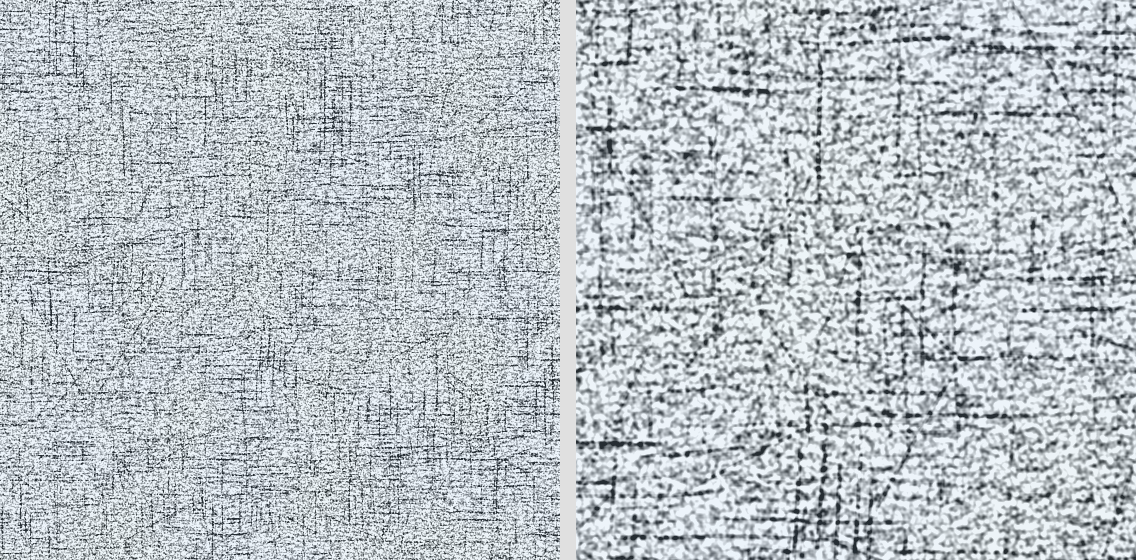
Left, the full canvas; right, a detail of the centre.
Write a Shadertoy shader that draws this texture.

```glsl
// Pale woven paper: thin dark threads run across and down a speckled ground,
// with slanted scratches over them. Lanes cut into random pieces make the
// threads, gradient noise makes the grain, and a loop over cells the scratches.

vec2 hash2(vec2 cell) {
    vec3 q = fract(cell.xyx * vec3(0.1031, 0.1030, 0.0973));
    q += dot(q, q.yzx + 33.33);
    return fract((q.xx + q.yz) * q.zy);
}

float cornerSlope(vec2 cell, vec2 offset) {
    float angle = 6.2832 * hash2(cell).x;
    return dot(vec2(cos(angle), sin(angle)), offset);
}

float gradientNoise(vec2 p) {
    vec2 i = floor(p), f = p - i;
    vec2 u = f * f * f * (f * (f * 6.0 - 15.0) + 10.0);
    vec2 e = vec2(1.0, 0.0);
    float low = mix(cornerSlope(i, f), cornerSlope(i + e, f - e), u.x);
    float high = mix(cornerSlope(i + e.yx, f - e.yx), cornerSlope(i + 1.0, f - 1.0), u.x);
    return mix(low, high, u.y);
}

vec2 rotate(vec2 p, float angle) {
    float c = cos(angle), s = sin(angle);
    return vec2(c * p.x - s * p.y, s * p.x + c * p.y);
}

// Thin threads along y: each lane is cut into pieces of random place and strength
float threads(vec2 p, float lanes, float pieces) {
    float lane = floor(p.x * lanes);
    float run = p.y * pieces + 7.0 * hash2(vec2(lane, lanes)).x;
    float piece = floor(run), along = run - piece;
    vec2 look = hash2(vec2(lane + 19.0, piece + lanes));
    vec2 more = hash2(vec2(lane + 57.0, piece + 3.0 * lanes));
    float middle = mix(0.25, 0.75, look.x) + 0.4 * (look.y - 0.5) * (along - 0.5);
    float side = abs(fract(p.x * lanes) - middle) / lanes;
    float line = 1.0 - smoothstep(0.0004, 0.0020, side);
    float end = mix(0.4, 1.0, more.x);
    float ends = smoothstep(0.0, 0.1, along) * (1.0 - smoothstep(end - 0.15, end, along));
    return line * ends * more.y * more.y;
}

// One slightly bowed, tapering scratch per cell, gathered from the neighbours
float scratches(vec2 p, float cells) {
    vec2 home = floor(p * cells);
    float ink = 0.0;
    for (int y = -1; y <= 1; y++) {
        for (int x = -1; x <= 1; x++) {
            vec2 cell = home + vec2(x, y);
            vec2 place = hash2(cell + 71.0), look = hash2(cell + 133.0);
            vec2 d = rotate(p - (cell + place) / cells, 3.1416 * look.x);
            float along = d.x * cells / mix(0.4, 0.95, look.y);
            float bow = (place.x - 0.5) * 0.14 * along * along / cells;
            float line = 1.0 - smoothstep(0.0004, 0.0019, abs(d.y - bow));
            float taper = 1.0 - smoothstep(0.5, 1.0, abs(along));
            ink = max(ink, line * taper * mix(0.25, 1.0, place.y));
        }
    }
    return ink;
}

void mainImage(out vec4 fragColor, in vec2 fragCoord) {
    vec2 p = fragCoord / min(iResolution.x, iResolution.y);

    // Broad patches: clear weave in some places, dense grain in others
    float patches = gradientNoise(p * 4.3 + 5.7) + 0.5 * gradientNoise(p * 10.0 + 31.0);
    float woven = smoothstep(-0.4, 0.4, patches);
    float upright = smoothstep(-0.35, 0.4, gradientNoise(p * 5.5 + 47.0) + 0.3 * patches);

    // Threads wander a little from straight
    vec2 wander = vec2(gradientNoise(p * vec2(6.0, 11.0) + 17.0),
                       gradientNoise(p * vec2(11.0, 6.0) + 83.0));
    vec2 q = p + 0.005 * wander;

    // Fine speckle and short dashes
    float grain = 2.5 * gradientNoise(rotate(p, 0.6) * 265.0 + 300.0)
                + 2.4 * gradientNoise(rotate(p, 1.1) * 350.0 + 700.0);
    float dashes = gradientNoise(q * vec2(95.0, 235.0) + 11.0);
    float streaks = smoothstep(0.1, 0.45, gradientNoise(q * vec2(24.0, 220.0) + 53.0));

    // Long threads both ways, then scratches in three sizes
    float across = threads(q.yx, 125.0, 7.0) + threads(q.yx + 0.37, 83.0, 5.0);
    float down = threads(q, 97.0, 9.0) + threads(q + 0.61, 61.0, 6.0);
    float scratch = max(scratches(p, 5.0), max(scratches(p + 3.3, 8.0), scratches(p + 6.1, 12.0)));

    // Grain roughens the strokes; the even terms hold the patches at one brightness
    float broken = clamp(0.95 + 0.35 * grain, 0.5, 1.4);
    float ink = grain * mix(0.98, 0.74, woven) + 2.2 * dashes - 0.23;
    ink += broken * streaks * mix(0.7, 1.2, woven) - 0.05 * woven;
    ink += broken * across * mix(0.8, 2.4, woven) - 0.05 * woven;
    ink += broken * down * mix(0.8, 2.6, upright) - 0.08 * upright;
    ink += broken * scratch * 1.4;

    // Ink darkens the paper; the ground is a touch bluer where the weave is clear
    float tone = clamp(0.785 - 0.225 * ink, 0.17, 0.955);
    vec3 tint = mix(vec3(-0.024, 0.004, 0.016), vec3(-0.028, 0.001, 0.030), woven);
    fragColor = vec4(clamp(tone + tint, 0.0, 1.0), 1.0);
}
```
